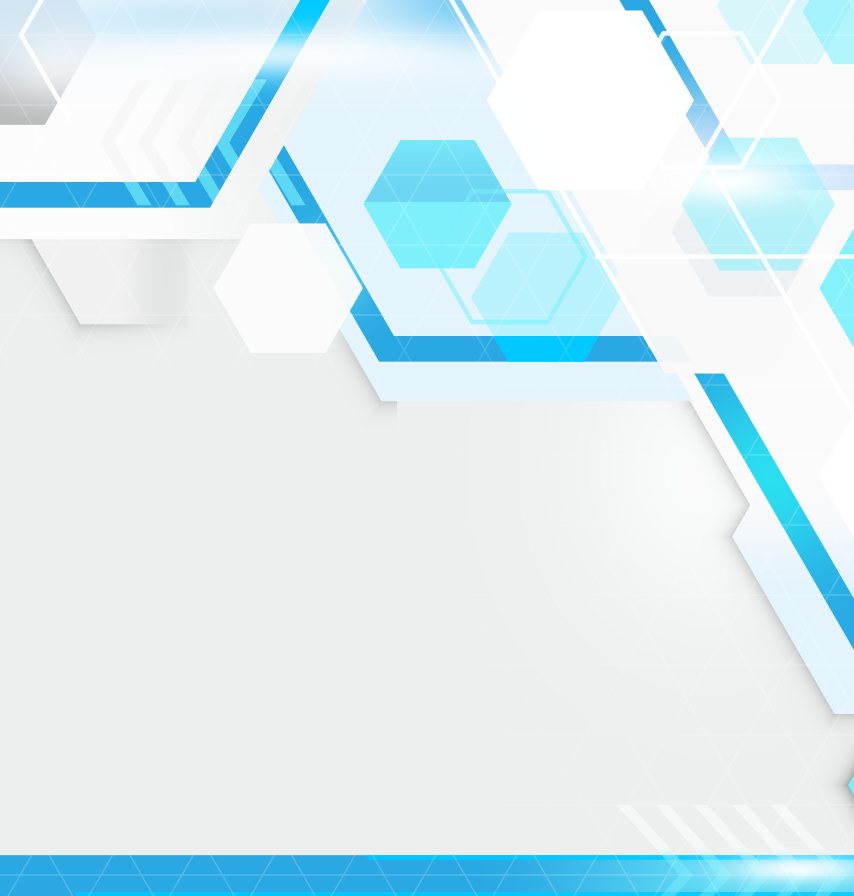
Reproduce this background procedurally as a Shadertoy shader.

```glsl
#define UNITS 7.68
#define BAR_WIDTH 0.22
#define GRID_STEP 0.6
#define GRID_ALPHA 0.2
#define BLUE vec3(0.16, 0.66, 0.89)
#define BRIGHT vec3(0.0, 0.79, 1.0)
#define CYAN vec3(0.47, 0.94, 0.99)
#define ICE vec3(0.895, 0.955, 0.99)
#define PAPER vec3(0.93, 0.938, 0.938)
#define WHITE vec3(1.0)

vec2 p;
vec3 col;
float pixel;

void paint(vec3 ink, float alpha, float d) {
  col = mix(col, ink, alpha * clamp(0.5 - d / pixel, 0.0, 1.0));
}

// Soft dark rim outside a shape
void shade(float strength, float d) {
  col *= 1.0 - strength * exp(-max(d, 0.0) * 16.0);
}

float hexagon(float x, float y, float apothem) {
  vec2 q = abs(p - vec2(x, y));
  return max(q.y, dot(q, vec2(0.866, 0.5))) - apothem;
}

// Signed distance to a 60 degree line; side gives its lean
float slant(float x, float y, float side) {
  return dot(p - vec2(x, y), vec2(0.866 * side, 0.5));
}

float corner(float x, float y, float side) {
  return max(p.y - y, slant(x, y, side));
}

float band(float d) { return abs(d + BAR_WIDTH * 0.5) - BAR_WIDTH * 0.5; }

float line(float d) { return abs(d) - 0.02; }

float glow(float x, float y, float rx, float ry) {
  vec2 q = (p - vec2(x, y)) / vec2(rx, ry);
  return exp(-dot(q, q));
}

float stripes(float u) { return abs(mod(u, 0.33) - 0.165) - 0.06; }

float triangleGrid() {
  float nearest = 1.0;
  for (int i = 0; i < 3; i++) {
    float angle = 1.0472 * float(i);
    float u = dot(p, vec2(sin(angle), cos(angle)));
    nearest = min(nearest, abs(fract(u / GRID_STEP) - 0.5) * GRID_STEP);
  }
  return nearest - 0.006;
}

void mainImage(out vec4 fragColor, in vec2 fragCoord) {
  // Canvas units, y running down
  pixel = UNITS / iResolution.y;
  p = vec2(fragCoord.x, iResolution.y - fragCoord.y) * pixel;
  col = mix(PAPER, WHITE, 0.75 * glow(6.1, 4.0, 1.1, 1.3));

  // Upper left sheets
  float sheet = p.y - 2.05;
  float tab = max(corner(0.69, 2.78, -1.0), p.x - 1.59);
  shade(0.06 * smoothstep(3.0, 1.0, p.x), sheet);
  shade(0.16 * smoothstep(1.9, 0.7, p.x), tab);
  paint(vec3(0.945), smoothstep(1.6, 1.0, p.x), tab);
  paint(vec3(0.99), smoothstep(3.2, 1.2, p.x), sheet);
  col = mix(col, vec3(0.73, 0.89, 0.98), 0.75 * glow(1.6, 0.18, 1.6, 0.3));

  // Grey corner hexagon with outline
  vec3 silver = mix(vec3(0.82, 0.9, 0.95), vec3(0.72), smoothstep(0.2, 1.1, p.y));
  silver = mix(silver, WHITE, 0.6 * glow(0.5, 0.6, 0.5, 0.3));
  paint(silver, 1.0, hexagon(-0.06, 0.3, 0.77));
  paint(WHITE, 0.9, max(line(hexagon(1.07, 0.3, 0.77)), p.x - 0.6));

  // Right sheets and bar
  float edge = slant(6.43, 4.33, -1.0);
  float upper = max(edge, p.y - 4.33);
  float lower = hexagon(8.03, 4.6, 1.52);
  shade(0.17, min(upper, lower));
  paint(vec3(0.98), 1.0, upper);
  paint(mix(vec3(0.98), ICE, smoothstep(4.2, 5.1, p.y)), 1.0, lower);
  vec3 ink = mix(BLUE, vec3(0.17, 0.87, 0.94), glow(6.6, 4.1, 0.8, 0.8));
  paint(ink, 1.0, max(band(slant(5.95, 3.2, -1.0)), 3.2 - p.y));

  // Middle sheet and bar
  float cut = -slant(2.43, 1.25, 1.0);
  float middle = max(max(corner(3.27, 3.44, -1.0), -edge - 0.02), cut);
  shade(0.15 * smoothstep(2.6, 3.1, p.y) * step(p.x, 3.4), middle);
  paint(ICE, 1.0, middle);
  float sky = smoothstep(0.65, 0.0, p.y) * smoothstep(2.5, 4.4, p.x);
  paint(vec3(0.28, 0.73, 0.94), 0.8 * sky, max(middle, p.x - 4.75));
  float bar = max(max(band(corner(3.25, 3.1, -1.0)), -edge - 0.18), cut);
  paint(mix(BLUE, CYAN, 0.7 * glow(2.8, 2.35, 0.35, 0.35)), 1.0, bar);

  // Left and top bars
  ink = mix(BLUE, BRIGHT, smoothstep(1.0, 0.1, p.y));
  paint(ink, 1.0, band(corner(1.8, 1.78, 1.0)));
  ink = mix(BLUE, vec3(0.82, 0.9, 0.98), smoothstep(0.2, 1.5, p.y));
  paint(ink, 1.0, band(corner(6.25, 1.63, -1.0)));

  // Glassy hexagons: centre, apothem, opacity
  vec4 glass[6] = vec4[6](vec4(7.4, 0.1, 0.45, 0.55), vec4(6.72, 0.05, 0.5, 0.25),
    vec4(3.75, 1.75, 0.55, 0.95), vec4(4.68, 2.55, 0.555, 0.4),
    vec4(6.5, 1.75, 0.57, 0.5), vec4(7.6, 2.47, 0.5, 0.9));
  paint(vec3(0.975), 0.96, hexagon(6.14, 2.43, 0.77));
  paint(vec3(0.87, 0.9, 0.92), 0.4, hexagon(6.4, 1.98, 0.56));
  for (int i = 0; i < 6; i++) {
    float d = hexagon(glass[i].x, glass[i].y, glass[i].z);
    paint(CYAN, glass[i].w, d);
    if (i == 2) paint(vec3(0.4, 0.8, 0.94), 0.75 * smoothstep(0.9, 1.7, p.y), max(d, p.y - 1.73));
    if (i == 3) paint(BRIGHT, 1.0, max(d, bar));
  }
  paint(CYAN, 0.55, line(hexagon(4.37, 2.2, 0.56)));

  // White hexagons and small gem
  paint(vec3(0.985), 0.96, hexagon(2.47, 2.47, 0.555));
  paint(WHITE, 0.98, hexagon(5.06, 0.86, 0.77));
  paint(WHITE, 0.95, hexagon(7.65, 4.08, 0.55));
  float gem = hexagon(7.5, 6.73, 0.2);
  shade(0.3, gem);
  paint(CYAN, 1.0, gem);

  // White outline and long lines
  float lines = line(hexagon(6.02, 0.86, 0.575));
  lines = min(lines, max(line(slant(3.87, 0.0, -1.0)), p.y - 3.0));
  lines = min(lines, max(line(slant(6.1, 1.45, -1.0)), 1.45 - p.y));
  lines = min(lines, max(line(slant(6.8, 0.0, 1.0)), p.y - 1.4));
  paint(WHITE, 0.9, min(lines, max(line(p.y - 2.2), 5.1 - p.x)));

  // Bottom bar
  paint(mix(BLUE, CYAN, 0.7 * smoothstep(4.0, 6.4, p.x)), 1.0, 7.33 - p.y);
  paint(BRIGHT, 0.9, max(line(p.y - 7.35), 3.15 - p.x));
  paint(BRIGHT, 0.9, max(7.645 - p.y, 0.65 - p.x));

  // Chevrons
  float rise = abs(p.y - 1.22);
  float u = p.x - 0.6 * rise - 0.75;
  ink = mix(vec3(0.955), CYAN, smoothstep(0.7, 0.3, col.r));
  paint(ink, 0.65, max(stripes(u), max(rise - 0.54, abs(u - 0.82) - 0.83)));
  u = p.x + 0.9 * abs(p.y - 7.5) - 5.72;
  ink = mix(WHITE, CYAN, smoothstep(7.25, 7.4, p.y));
  paint(ink, 0.45, max(stripes(u), max(6.9 - p.y, abs(u - 0.8) - 0.83)));

  // Faint lattice and light streaks
  float lattice = max(smoothstep(3.5, 7.0, p.x), smoothstep(3.4, 2.8, p.y));
  paint(WHITE, GRID_ALPHA * max(lattice, step(7.33, p.y)), triangleGrid());
  float light = max(0.8 * glow(2.4, 0.47, 1.7, 0.2), 0.95 * glow(6.25, 1.55, 0.65, 0.2));
  light = max(light, 0.9 * glow(6.85, 7.45, 0.6, 0.12));
  fragColor = vec4(mix(col, WHITE, light), 1.0);
}
```
